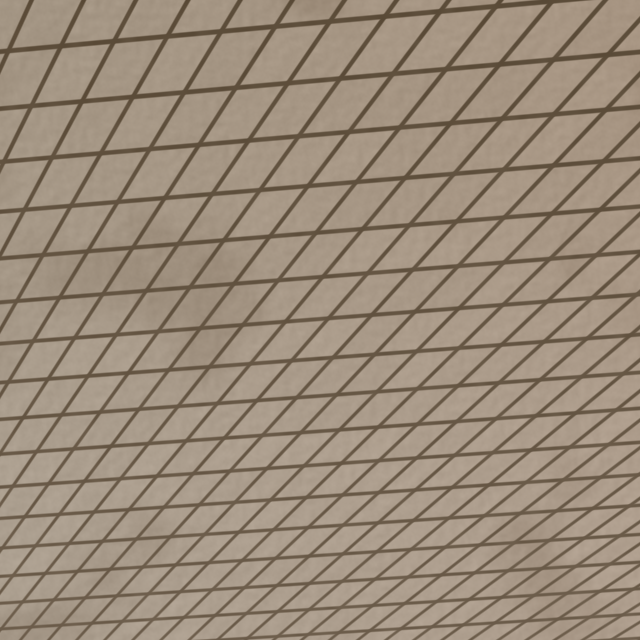
Reproduce this pattern procedurally as a Shadertoy shader.

```glsl
const vec3 PLASTER_TOP = vec3(0.652, 0.589, 0.518);
const vec3 PLASTER_BOTTOM = vec3(0.682, 0.625, 0.562);
const vec3 LINE_NEAR = vec3(0.355, 0.295, 0.22);
const vec3 LINE_FAR = vec3(0.425, 0.365, 0.295);

float hash(vec2 cell) {
    vec3 q = fract(cell.xyx * vec3(0.1031, 0.1030, 0.0973));
    q += dot(q, q.yzx + 33.33);
    return fract((q.x + q.y) * q.z);
}

float valueNoise(vec2 p) {
    vec2 cell = floor(p);
    vec2 f = fract(p);
    f = f * f * (3.0 - 2.0 * f);
    float low = mix(hash(cell), hash(cell + vec2(1.0, 0.0)), f.x);
    float high = mix(hash(cell + vec2(0.0, 1.0)), hash(cell + 1.0), f.x);
    return mix(low, high, f.y);
}

float fractalNoise(vec2 p) {
    float sum = 0.0;
    float weight = 0.5;
    for (int octave = 0; octave < 3; octave++) {
        sum += weight * valueNoise(p);
        p = p * 2.03 + 17.0;
        weight *= 0.5;
    }
    return sum / 0.875;
}

// Slanted perspective grid: whole numbers fall on the lines; p.y runs downward
vec2 gridCoords(vec2 p) {
    float steep = (p.x + 0.434 * p.y) / (1.0 - 0.461 * p.y);
    float flatter = (p.y + 0.094 * p.x) / (1.0 + 0.0315 * p.x);
    return vec2(12.27 * steep - 0.607,
                (10.13 * flatter + 0.152) / (1.0 - 0.3747 * flatter));
}

// Coverage of the nearest grid line, with widths in canvas units
float lineMask(float coord, float halfWidth, float softness, float height) {
    float slope = length(vec2(dFdx(coord), dFdy(coord))) * height;
    float dist = abs(fract(coord + 0.5) - 0.5) / slope;
    return 1.0 - smoothstep(halfWidth - softness, halfWidth + softness, dist);
}

// Fine relief lit from the upper left
float plasterRelief(vec2 p) {
    vec2 lightStep = vec2(0.0035);
    return fractalNoise((p + lightStep) * 95.0) - fractalNoise((p - lightStep) * 95.0);
}

vec3 plasterColor(vec2 p, vec2 tile) {
    vec3 color = mix(PLASTER_TOP, PLASTER_BOTTOM, smoothstep(0.1, 0.9, p.y));
    color += vec3(0.006, -0.002, -0.004) * (p.x - 0.5) * 2.0;
    float stain = smoothstep(0.52, 0.85, fractalNoise(p * vec2(6.0, 7.0) + 4.0));
    color -= stain * vec3(0.045, 0.048, 0.05);
    color += (hash(tile) - 0.5) * 0.014;
    return color + plasterRelief(p) * 0.035;
}

void mainImage(out vec4 fragColor, in vec2 fragCoord) {
    float height = iResolution.y;
    vec2 p = fragCoord / height;
    p.y = 1.0 - p.y;

    vec2 grid = gridCoords(p);
    vec3 color = plasterColor(p, floor(grid));

    // Lines get thinner and paler with distance
    float halfWidth = mix(0.0039, 0.0023, p.y);
    float softness = max(0.0016, 0.7 / height);
    float steepLine = lineMask(grid.x, halfWidth * 0.9, softness, height);
    float flatLine = lineMask(grid.y, halfWidth, softness, height);
    float lines = 1.0 - (1.0 - steepLine) * (1.0 - flatLine);
    vec3 lineColor = mix(LINE_NEAR, LINE_FAR, p.y);
    lineColor += (valueNoise(p * 60.0) - 0.5) * 0.03;

    fragColor = vec4(mix(color, lineColor, lines), 1.0);
}
```
